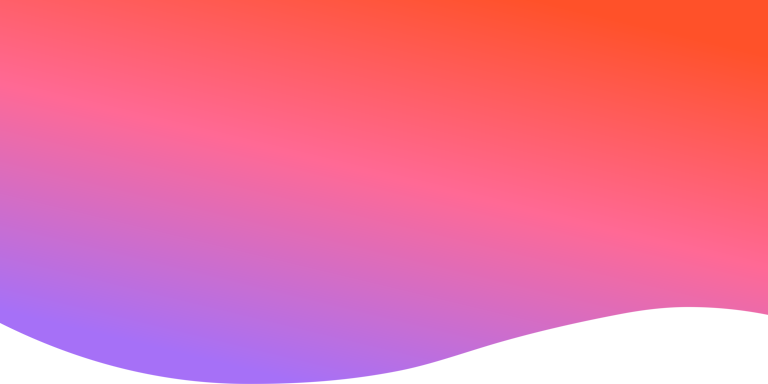
Write a Shadertoy shader that draws this background.

```glsl
const vec3 ORANGE = vec3(1.0, 0.318, 0.16);
const vec3 PINK   = vec3(1.0, 0.412, 0.585);
const vec3 PURPLE = vec3(0.65, 0.44, 0.97);
const vec3 PAPER  = vec3(1.0);

const float ASPECT      = 2.0;    // canvas width in units of its height
const float TILT        = 0.24;   // fall of the colour bands per unit of x
const float ORANGE_STOP = -0.337; // depths along the tilted gradient
const float PINK_STOP   = 0.22;
const float PURPLE_STOP = 0.81;

// Wave knots: x, height, slope
const int KNOTS = 7;
const vec3 WAVE[KNOTS] = vec3[KNOTS](
    vec3(0.000, 0.159, -0.50),
    vec3(0.651, 0.000,  0.00),
    vec3(1.042, 0.035,  0.20),
    vec3(1.302, 0.109,  0.285),
    vec3(1.615, 0.182,  0.19),
    vec3(1.792, 0.2005, 0.00),
    vec3(2.000, 0.180, -0.20)
);

// Cubic Hermite segment between two knots
float hermite(vec3 a, vec3 b, float x) {
    float span = b.x - a.x;
    float t = clamp((x - a.x) / span, 0.0, 1.0);
    float s = 1.0 - t;
    float blend = t * t * (3.0 - 2.0 * t);
    return mix(a.y, b.y, blend) + span * t * s * (a.z * s - b.z * t);
}

float waveHeight(float x) {
    float height = WAVE[0].y;
    for (int i = 0; i < KNOTS - 1; i++) {
        if (x >= WAVE[i].x) height = hermite(WAVE[i], WAVE[i + 1], x);
    }
    return height;
}

// Three-stop gradient, tilted down to the right
vec3 bandColor(vec2 p) {
    float depth = 1.0 - p.y - TILT * p.x;
    float warm = clamp((depth - ORANGE_STOP) / (PINK_STOP - ORANGE_STOP), 0.0, 1.0);
    float cool = clamp((depth - PINK_STOP) / (PURPLE_STOP - PINK_STOP), 0.0, 1.0);
    return mix(mix(ORANGE, PINK, warm), PURPLE, cool);
}

void mainImage(out vec4 fragColor, in vec2 fragCoord) {
    vec2 p = fragCoord / iResolution.xy * vec2(ASPECT, 1.0);
    float pixel = 1.0 / iResolution.y;

    // Gradient above the wave, plain paper below it
    float above = smoothstep(-0.75 * pixel, 0.75 * pixel, p.y - waveHeight(p.x));
    fragColor = vec4(mix(PAPER, bandColor(p), above), 1.0);
}
```
